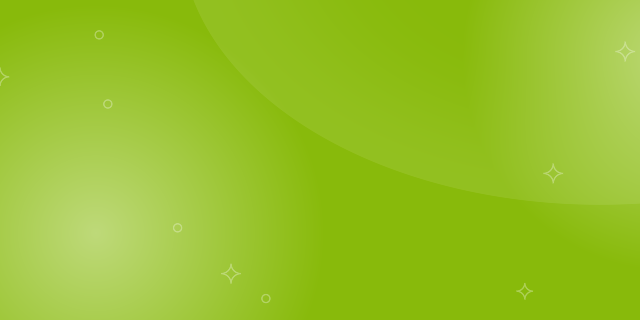
Give the GLSL for this background, as a Shadertoy shader.

```glsl
// Green backdrop with two soft glows, a pale oval sheen, sparkles and small rings.

const vec3 GREEN = vec3(0.535, 0.730, 0.045);
const vec3 WHITE = vec3(1.0);
const float GLOW_STRENGTH = 0.45;
const float SHEEN_STRENGTH = 0.085;
const float MARK_STRENGTH = 0.30;
const float STROKE = 0.0022; // half width of the outlines

// Sparkles: centre and reach; rings: centre
const vec3 SPARKLES[5] = vec3[5](
    vec3(0.000, 0.760, 0.029), vec3(0.722, 0.145, 0.031),
    vec3(1.640, 0.090, 0.026), vec3(1.729, 0.458, 0.031),
    vec3(1.954, 0.839, 0.031));
const vec2 RINGS[4] = vec2[4](
    vec2(0.310, 0.891), vec2(0.337, 0.675),
    vec2(0.555, 0.288), vec2(0.831, 0.067));
const float RING_RADIUS = 0.0125;

float coverage(float dist, float pixel) {
    return 1.0 - smoothstep(-0.5 * pixel, 0.5 * pixel, dist);
}

float glow(vec2 p, vec2 centre, float radius) {
    return max(0.0, 1.0 - length(p - centre) / radius);
}

// Oval that is brightest at its rim and clears towards its middle
float ovalSheen(vec2 p, vec2 centre, vec2 radii, float pixel) {
    vec2 q = (p - centre) / radii;
    float r = length(q);
    float slope = length(q / radii) / max(r, 1e-4);
    float dist = (r - 1.0) / max(slope, 1e-4);
    return coverage(dist, pixel) * smoothstep(0.5, 1.0, r);
}

// Outline of a four-pointed star bounded by concave quarter circles
float sparkleDistance(vec2 p, float reach) {
    float curve = reach - length(abs(p) - reach);
    return max(abs(curve) - STROKE, length(p) - reach);
}

float ringDistance(vec2 p, float radius) {
    return abs(length(p) - radius) - STROKE;
}

void mainImage(out vec4 fragColor, in vec2 fragCoord) {
    // Canvas height is one unit
    vec2 p = fragCoord / iResolution.y;
    p.x *= 2.0 * iResolution.y / iResolution.x;
    float pixel = 1.0 / iResolution.y;

    // Glows
    vec3 color = GREEN;
    color = mix(color, WHITE, GLOW_STRENGTH * glow(p, vec2(0.30, 0.271), 0.71));
    color = mix(color, WHITE, GLOW_STRENGTH * glow(p, vec2(2.11, 0.818), 0.664));

    // Oval sheen
    float sheen = ovalSheen(p, vec2(1.875, 1.206), vec2(1.310, 0.846), pixel);
    color = mix(color, WHITE, SHEEN_STRENGTH * sheen);

    // Sparkles and rings
    float marks = 1e3;
    for (int i = 0; i < SPARKLES.length(); i++) {
        marks = min(marks, sparkleDistance(p - SPARKLES[i].xy, SPARKLES[i].z));
    }
    for (int i = 0; i < RINGS.length(); i++) {
        marks = min(marks, ringDistance(p - RINGS[i], RING_RADIUS));
    }
    color = mix(color, WHITE, MARK_STRENGTH * coverage(marks, pixel));

    fragColor = vec4(color, 1.0);
}
```
